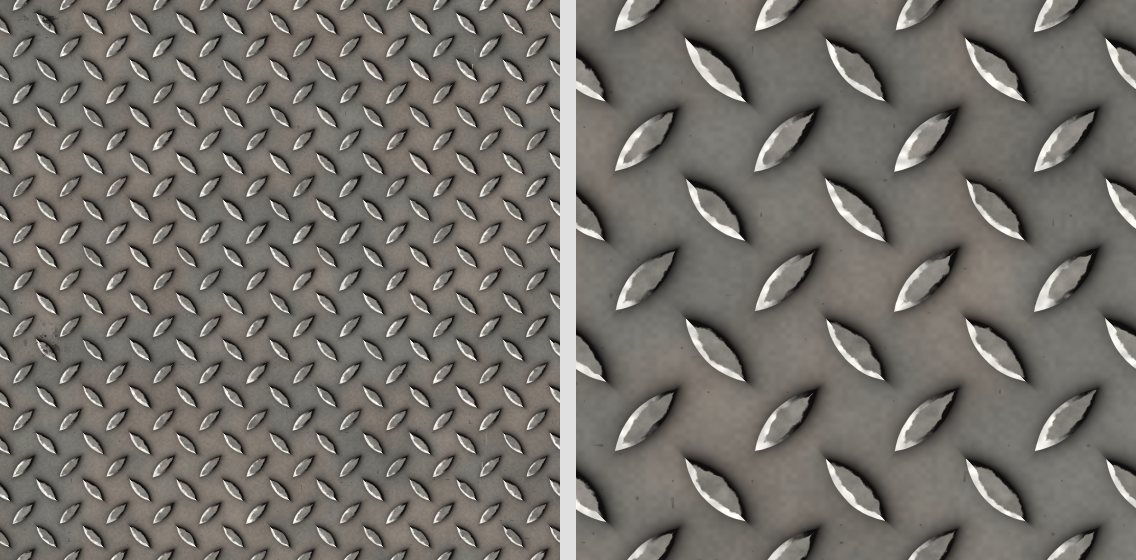
Left, the full canvas; right, a detail of the centre.
Write a WebGL 1 fragment shader that draws this texture.

```glsl
precision highp float;
// Worn steel tread plate: 12 x 12 cells of raised lens-shaped lugs in alternating diagonals.
uniform vec2 u_resolution;

const float CELLS = 12.0;
const vec2 LUG_HALF = vec2(0.312, 0.102);   // half length, half width in cells
const vec2 LIGHT = vec2(-0.86, -0.51);      // light comes from the lower left
const vec3 STEEL_COOL = vec3(0.465, 0.457, 0.435);
const vec3 STEEL_WARM = vec3(0.520, 0.485, 0.450);
const vec3 FACE = vec3(0.540, 0.525, 0.500);
const vec3 SHADE = vec3(0.060, 0.052, 0.050);
const vec3 SHINE = vec3(0.930, 0.920, 0.895);

float hash(vec2 p) {
  return fract(sin(dot(p, vec2(127.1, 311.7))) * 43758.5453);
}

// Value noise that wraps after a whole number of lattice steps
float noise(vec2 uv, vec2 period) {
  vec2 p = uv * period;
  vec2 i = floor(p);
  vec2 f = fract(p);
  f = f * f * (3.0 - 2.0 * f);
  vec2 a = mod(i, period);
  vec2 b = mod(i + 1.0, period);
  return mix(mix(hash(a), hash(vec2(b.x, a.y)), f.x),
             mix(hash(vec2(a.x, b.y)), hash(b), f.x), f.y);
}

float fbm(vec2 uv, float period) {
  float sum = 0.0;
  float gain = 0.5;
  for (int i = 0; i < 5; i++) {
    sum += gain * noise(uv, vec2(period));
    period *= 2.0;
    gain *= 0.55;
  }
  return sum / 1.055;
}

// Signed distance to a lens whose tips lie on the x axis
float lens(vec2 p, vec2 halfSize) {
  p = abs(p);
  float d = (halfSize.x * halfSize.x - halfSize.y * halfSize.y) / (2.0 * halfSize.y);
  if ((p.x - halfSize.x) * d > p.y * halfSize.x) return length(p - vec2(halfSize.x, 0.0));
  return length(p + vec2(0.0, d)) - d - halfSize.y;
}

// Bare plate with soft warm and cool mottling and fine grain
vec3 plate(vec2 uv) {
  float mottle = fbm(uv, 14.0);
  float tint = fbm(uv + vec2(0.37, 0.61), 9.0);
  float grain = noise(uv, vec2(300.0)) - 0.5;
  float pits = smoothstep(0.93, 1.0, noise(uv + 0.23, vec2(190.0)));
  vec3 color = mix(STEEL_COOL, STEEL_WARM, smoothstep(0.35, 0.65, tint));
  color *= 0.88 + 0.26 * mottle + 0.09 * grain;
  return color * (1.0 - 0.22 * pits);
}

// One lattice of lugs: contact shadow, lit bevel, worn flat top
vec3 addLugs(vec3 color, vec2 uv, vec2 offset, vec2 axis, float px) {
  vec2 p = uv * CELLS - offset;
  vec2 id = floor(p + 0.5);
  float seed = hash(mod(id, CELLS) + offset * 7.0);
  vec2 side = vec2(-axis.y, axis.x);
  vec2 q = vec2(dot(p - id, axis), dot(p - id, side));
  float rag = fbm(uv + 0.17, 120.0) - 0.5;
  float d = lens(q, LUG_HALF * (0.97 + 0.06 * seed)) + 0.008 * rag;

  vec2 n = normalize(vec2(1.3 * q.x, 0.7 * q.y / (abs(q.y) + 0.012)) + 0.0001);
  float lit = dot(n.x * axis + n.y * side, LIGHT);

  float shadow = exp(-max(d, 0.0) / 0.058) * (0.62 - 0.38 * lit);
  color = mix(color, SHADE, clamp(shadow, 0.0, 0.96));

  float sheen = smoothstep(-0.38, 0.42, lit + 0.55 * rag);
  vec3 bevel = mix(SHADE, SHINE, sheen);
  bevel *= 0.88 + 0.24 * noise(uv + 0.41, vec2(260.0));
  vec3 top = FACE * (0.90 + 0.12 * seed + 0.45 * rag);
  float rim = 0.034 + 0.012 * lit + 0.012 * (seed - 0.5) + 0.06 * rag;
  float soft = px + 0.004;
  vec3 lug = mix(bevel, top, smoothstep(-soft, soft, -d - rim));
  return mix(color, lug, smoothstep(-px, px, -d));
}

// Local wear: pale vertical scratches and dark flecks
vec3 addWear(vec3 color, vec2 uv) {
  float streaks = smoothstep(0.68, 0.92, noise(uv, vec2(230.0, 36.0)));
  streaks *= smoothstep(0.30, 0.60, noise(uv, vec2(180.0)));
  float flecks = smoothstep(0.56, 0.72, fbm(uv + 0.7, 90.0));
  for (int i = 0; i < 2; i++) {
    float k = float(i);
    vec2 s = fract(uv - vec2(0.872 - 0.024 * k, 0.18 + 0.70 * k) + 0.5) - 0.5;
    vec2 f = fract(uv - vec2(0.078, 0.39 + 0.57 * k) + 0.5) - 0.5;
    float scratched = exp(-dot(s * s, vec2(2200.0, 700.0)));
    float stained = exp(-dot(f * f, vec2(1100.0, 1500.0)));
    color = mix(color, SHINE * 0.78, 0.75 * streaks * scratched);
    color = mix(color, SHADE, 0.75 * flecks * stained);
  }
  return color;
}

void main() {
  vec2 uv = gl_FragCoord.xy / u_resolution;
  float px = 0.75 * CELLS / min(u_resolution.x, u_resolution.y);
  vec3 color = plate(uv);
  color = addLugs(color, uv, vec2(0.0, 0.5), vec2(0.695, -0.719), px);
  color = addLugs(color, uv, vec2(0.5, 0.0), vec2(0.707, 0.707), px);
  gl_FragColor = vec4(addWear(color, uv), 1.0);
}
```
